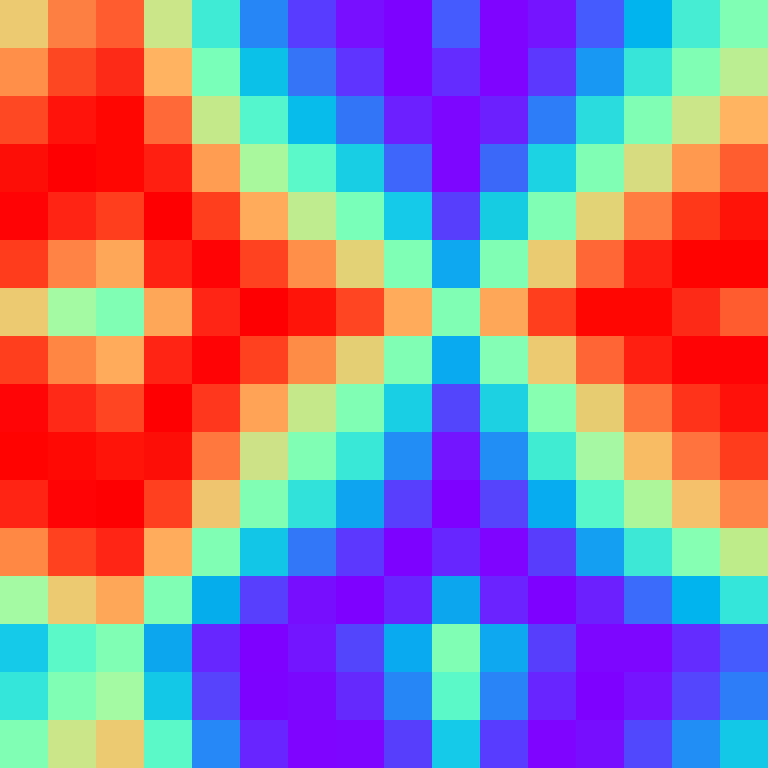
Give the GLSL for this background, as a Shadertoy shader.

```glsl
const float PI = 3.14159265;
const float CELLS = 16.0;
const float SADDLE = 9.0;   // cell index where the two ridges cross
const float REACH = 7.0;    // cells from the saddle to the far fold

// Snap a grid coordinate to its cell index, with a thin smooth step at edges
float cellIndex(float g, float halfWidth) {
    float edge = floor(g + 0.5);
    float index = edge - 1.0 + smoothstep(-halfWidth, halfWidth, g - edge);
    return clamp(index, 0.0, CELLS - 1.0);
}

// Long side: a wavy ramp up to half a turn, then a gentle fall past the fold
float longSlope(float d) {
    float a = PI * min(d, REACH) / REACH;
    float ramp = 180.0 * a / PI - 7.35 * sin(a) + 9.11 * sin(2.0 * a) + 2.88 * sin(3.0 * a);
    return ramp - 8.0 * pow(max(d - REACH, 0.0), 1.64);
}

// Short side: a flattening rise, steeper close to the saddle
float shortSlope(float d) {
    return d * (31.6 - 1.66 * d + 3.1 * exp(-2.0 * max(d - 1.0, 0.0)));
}

// Phase in degrees along one axis
float axisPhase(float index) {
    float d = index - SADDLE;
    return d < 0.0 ? longSlope(-d) : shortSlope(d);
}

// Violet, blue, mint, orange, red
vec3 rainbow(float t) {
    return clamp(vec3(abs(2.0 * t - 0.5), sin(PI * t), cos(0.5 * PI * t)), 0.0, 1.0);
}

void mainImage(out vec4 fragColor, in vec2 fragCoord) {
    vec2 grid = CELLS * fragCoord / iResolution.xy;
    vec2 halfPixel = 0.5 * CELLS / iResolution.xy;

    float column = cellIndex(grid.x, halfPixel.x);
    float row = cellIndex(grid.y, halfPixel.y);

    // The difference of the axis phases folds into a wave
    float phase = radians(axisPhase(column) - axisPhase(row));
    fragColor = vec4(rainbow(0.5 + 0.5 * sin(phase)), 1.0);
}
```
